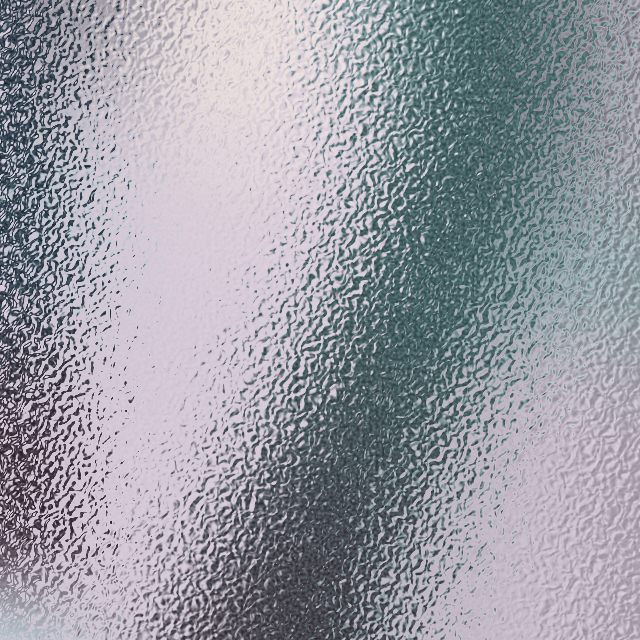
Write a WebGL 2 fragment shader that draws this texture.

```glsl
#version 300 es
precision highp float;
// Embossed iridescent foil: fine bumps bending a soft lavender and teal reflection.

#define GRAIN 114.0    // noise cells across the canvas
#define RELIEF 0.1     // how far a bump shifts the reflection
#define FACING vec2(0.86, -0.51)
#define LAVENDER vec3(0.83, 0.785, 0.84)
#define CREAM vec3(0.92, 0.885, 0.87)
#define TEAL vec3(0.45, 0.61, 0.61)
#define DEEP_TEAL vec3(0.265, 0.375, 0.385)
#define CHARCOAL vec3(0.27, 0.265, 0.295)
#define SILVER vec3(0.70, 0.69, 0.735)

uniform vec2 u_resolution;
out vec4 fragColor;

float hash(vec2 p) {
    return fract(sin(dot(p, vec2(127.1, 311.7))) * 43758.545);
}

// Slope of a random plane through a lattice point
float plane(vec2 cell, vec2 offset) {
    float angle = 6.2832 * hash(cell);
    return dot(vec2(cos(angle), sin(angle)), offset);
}

// Gradient noise, about -0.7 to 0.7
float noise(vec2 p) {
    vec2 i = floor(p), f = fract(p);
    vec2 w = f * f * f * (f * (f * 6.0 - 15.0) + 10.0);
    vec2 a = vec2(1, 0), b = vec2(0, 1), c = vec2(1, 1);
    return mix(mix(plane(i, f), plane(i + a, f - a), w.x),
               mix(plane(i + b, f - b), plane(i + c, f - c), w.x), w.y);
}

// Two rotated octaves hide the lattice of the noise
float height(vec2 p) {
    const mat2 turnA = mat2(0.89, 0.45, -0.45, 0.89);
    const mat2 turnB = mat2(1.36, -1.02, 1.02, 1.36);
    return noise(turnA * p) + 0.3 * noise(turnB * p + 37.0);
}

float bumpSlope(vec2 uv) {
    vec2 p = uv * GRAIN;
    p += 0.8 * vec2(noise(p * 0.45), noise(p * 0.45 + 19.0));
    vec2 e = FACING * 0.13;
    return (height(p + e) - height(p - e)) / 0.26;
}

float glow(vec2 p, vec2 center, vec2 radius) {
    vec2 d = (p - center) / radius;
    return exp(-dot(d, d));
}

// Smooth surroundings mirrored by the foil
vec3 reflection(vec2 p) {
    float y = clamp(p.y, 0.0, 1.0);
    float d = p.x - 0.475 - 0.305 * smoothstep(-0.15, 0.95, y);
    float low = pow(1.0 - y, 3.0);
    float rightSide = smoothstep(-0.03, 0.03, d);

    // Pale areas on both sides of the dark band
    vec3 leftLight = mix(LAVENDER, CREAM, glow(p, vec2(0.36, 0.97), vec2(0.14, 0.28)));
    leftLight = mix(leftLight, SILVER * 0.82, 0.85 * glow(p, vec2(0.13, 1.04), vec2(0.12, 0.2)));
    vec3 rightLight = mix(LAVENDER * 0.93, SILVER, smoothstep(0.3, 0.75, y));
    rightLight = mix(rightLight, TEAL * 1.1, 0.5 * glow(p, vec2(1.0, 0.57), vec2(0.2, 0.14)));
    rightLight *= 1.0 - 0.13 * smoothstep(0.85, 1.05, p.x);
    vec3 col = mix(leftLight, rightLight, rightSide);

    // Slanted dark band with teal fringes
    float start = -0.215 - 0.13 * low - 0.05 * smoothstep(0.7, 1.0, y);
    float band = smoothstep(start, -0.085, d) * (1.0 - smoothstep(0.05, 0.17, d));
    vec3 dark = mix(CHARCOAL, DEEP_TEAL, smoothstep(0.0, 0.6, y));
    dark = mix(dark, TEAL * 0.8, 0.6 * glow(p, vec2(0.64, 1.0), vec2(0.1, 0.17)));
    col = mix(col, dark, band);
    float fringe = 4.0 * band * (1.0 - band);
    float leftTint = 0.55 * smoothstep(0.45, 1.0, y);
    float rightTint = 0.55 - 0.35 * smoothstep(0.5, 0.8, y);
    col = mix(col, TEAL, fringe * mix(leftTint, rightTint, rightSide));

    // Dark left rim, fading out at the bottom corner
    float rim = (1.0 - smoothstep(0.03, 0.1, abs(p.x - 0.01))) * smoothstep(-0.02, 0.2, y);
    vec3 rimColor = mix(vec3(0.21, 0.17, 0.21), vec3(0.16, 0.22, 0.27), smoothstep(0.3, 0.6, y));
    float rimTeal = glow(p, vec2(0.08, 0.68), vec2(0.06, 0.17)) + glow(p, vec2(0.0), vec2(0.1, 0.09));
    col = mix(col, vec3(0.64, 0.76, 0.78), 0.6 * min(rimTeal, 1.0));
    return mix(col, rimColor, 0.95 * rim);
}

void main() {
    vec2 uv = gl_FragCoord.xy / u_resolution;
    float slope = bumpSlope(uv);
    vec3 col = reflection(uv + RELIEF * slope * vec2(1.0, -0.2));

    // Faint direct shading, stronger at the upper right, and fine glitter
    float shade = 0.015 + smoothstep(0.65, 0.95, uv.x) * mix(0.05, 0.17, smoothstep(0.2, 0.9, uv.y));
    col *= 1.0 - shade * slope;
    float dim = 1.0 - smoothstep(0.3, 0.7, col.g);
    col += noise(uv * GRAIN * 1.75) * mix(0.02, 0.2, dim) * vec3(0.8, 1.0, 1.0);

    fragColor = vec4(clamp(col, 0.0, 1.0), 1.0);
}
```
